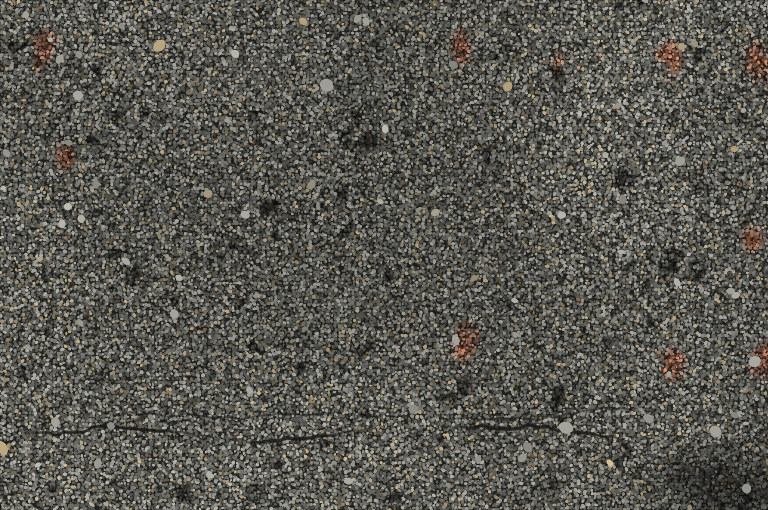
Reproduce this texture procedurally as a WebGL 2 fragment shader.

```glsl
#version 300 es
precision highp float;
// Rough grey sandstone: two layers of packed angular grains over dark gaps,
// with sparse pale pebbles, small pits, faint rust stains and thin cracks.
// Scattered parts use jittered cells; all lengths are in canvas heights.
uniform vec2 u_resolution;
out vec4 fragColor;

const vec3 GAP_COLOR = vec3(0.125, 0.125, 0.115);
const vec3 STONE_TINT = vec3(1.0, 1.0, 0.95);
const vec3 TAN_TINT = vec3(1.14, 1.01, 0.77);
const vec3 RUST_TINT = vec3(1.22, 0.84, 0.72);

// Integer hash: three values in 0..1 for a cell and a seed
vec3 hash3(vec2 cell, int seed) {
    uvec3 v = uvec3(ivec3(ivec2(cell), seed)) * 1664525u + 1013904223u;
    v.x += v.y * v.z; v.y += v.z * v.x; v.z += v.x * v.y;
    v ^= v >> 16u;
    v.x += v.y * v.z; v.y += v.z * v.x; v.z += v.x * v.y;
    return vec3(v >> 8u) / 16777216.0;
}

float noise(vec2 p, int seed) {
    vec2 i = floor(p), f = fract(p);
    f = f * f * (3.0 - 2.0 * f);
    float low = mix(hash3(i, seed).x, hash3(i + vec2(1, 0), seed).x, f.x);
    float high = mix(hash3(i + vec2(0, 1), seed).x, hash3(i + vec2(1, 1), seed).x, f.x);
    return mix(low, high, f.y);
}

float fbm(vec2 p, int seed) {
    float sum = 0.0, weight = 0.5;
    for (int i = 0; i < 4; i++) {
        sum += weight * noise(p, seed + i);
        p *= 2.1;
        weight *= 0.5;
    }
    return sum / 0.9375;
}

// Rounded, slightly angular chip; positive inside
float chip(vec2 d, float angle, float radius, float stretch) {
    float c = cos(angle), s = sin(angle);
    d = mat2(c, -s, s, c) * d * vec2(stretch, 1.0 / stretch);
    vec2 a = abs(d);
    float facets = max(max(a.x, a.y), (a.x + a.y) * 0.75);
    return radius - mix(length(d), facets, 0.6);
}

// One layer of scattered grains: rgb colour and alpha coverage
vec4 grains(vec2 p, float count, float presence, vec2 tones, int seed, float pixel) {
    vec2 q = p * count, base = floor(q);
    float nearest = -9.0;
    vec3 color = vec3(0.0);
    for (int y = -1; y <= 1; y++) {
        for (int x = -1; x <= 1; x++) {
            vec2 cell = base + vec2(x, y);
            vec3 place = hash3(cell, seed), look = hash3(cell, seed + 50);
            if (look.x > presence) continue;
            vec2 center = cell + 0.5 + (place.xy - 0.5) * 0.8;
            float radius = mix(0.3, 0.6, place.z);
            float inside = chip(q - center, look.z * 6.283, radius, 1.0 + 0.25 * fract(look.z * 7.0));
            if (inside > nearest) {
                nearest = inside;
                vec3 tint = mix(STONE_TINT, TAN_TINT, smoothstep(0.83, 0.95, fract(look.y * 13.0)));
                color = mix(tones.x, tones.y, look.y) * tint;
            }
        }
    }
    float edge = 0.5 * count * pixel;
    return vec4(color, smoothstep(-edge, edge, nearest));
}

vec3 over(vec3 below, vec4 layer) {
    return mix(below, layer.rgb, layer.a);
}

// Wandering, broken horizontal crack
float crack(vec2 p, float height, float width, int seed, float pixel) {
    float path = height + 0.05 * (noise(vec2(p.x * 4.0, 0.5), seed) - 0.5)
        + 0.022 * (noise(vec2(p.x * 15.0, 0.5), seed + 1) - 0.5)
        + 0.010 * (noise(vec2(p.x * 55.0, 0.5), seed + 2) - 0.5);
    float opening = noise(vec2(p.x * 7.0, 0.5), seed + 3);
    float halfWidth = width * (0.3 + 0.7 * opening);
    float line = 1.0 - smoothstep(halfWidth - pixel, halfWidth + pixel, abs(p.y - path));
    return line * smoothstep(0.2, 0.6, opening);
}

// Soft rust stains in a few wide cells
float rust(vec2 p) {
    vec2 q = p * 5.0, cell = floor(q);
    vec3 place = hash3(cell, 300);
    vec2 d = q - cell - 0.35 - 0.3 * place.xy;
    float ragged = length(d * vec2(1.5, 1.0)) + 0.3 * (fbm(p * 30.0, 310) - 0.5);
    return step(0.8, place.z) * (1.0 - smoothstep(0.03, 0.24, ragged));
}

void main() {
    float pixel = 1.0 / u_resolution.y;
    vec2 p = gl_FragCoord.xy * pixel;

    // Packed grains over dark gaps
    vec3 color = over(GAP_COLOR, grains(p, 165.0, 0.95, vec2(0.20, 0.43), 1, pixel));
    color = over(color, grains(p, 145.0, 0.80, vec2(0.30, 0.68), 2, pixel));

    // Broad shading, pits and stains
    color *= 0.86 + 0.28 * fbm(p * 2.5, 20);
    color *= 1.0 - 0.55 * smoothstep(0.70, 0.82, fbm(p * 22.0, 30));
    color *= mix(vec3(1.0), RUST_TINT, rust(p));
    float corner = length((p - vec2(u_resolution.x * pixel - 0.06, 0.04)) * vec2(0.45, 1.0));
    color *= 1.0 - 0.5 * (1.0 - smoothstep(0.02, 0.12, corner + 0.06 * (fbm(p * 12.0, 40) - 0.5)));

    // Cracks near the lower edge
    float gap = crack(p, 0.145, 0.0042, 60, pixel);
    gap = max(gap, 0.7 * crack(p, 0.185, 0.0028, 70, pixel));
    color = mix(color, GAP_COLOR * 0.75, 0.85 * gap);

    // Sparse pale pebbles
    color = over(color, grains(p, 62.0, 0.013, vec2(0.52, 0.74), 3, pixel));
    color = over(color, grains(p, 40.0, 0.003, vec2(0.58, 0.72), 4, pixel));

    fragColor = vec4(color, 1.0);
}
```
